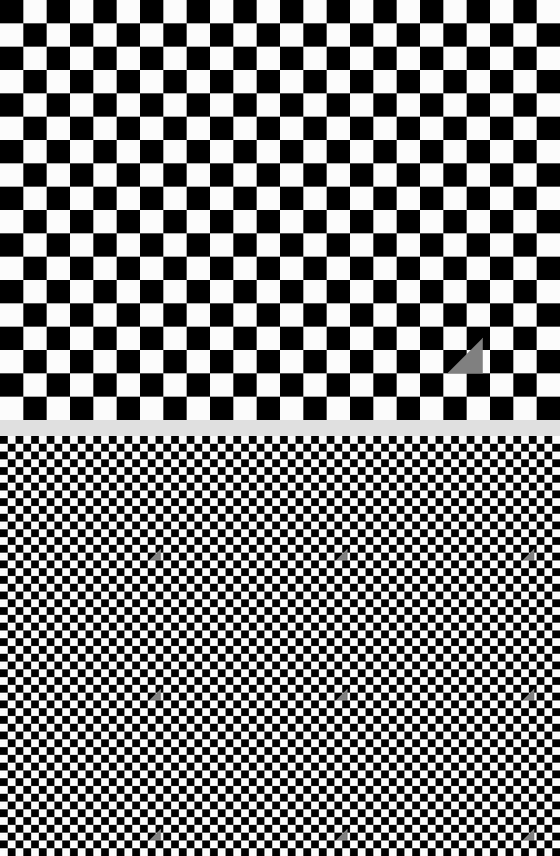
Top: one tile. Bottom: repeated 3 by 3.
Give the GLSL for this pattern, as a Shadertoy shader.

```glsl
// Black and white checkerboard, 24 cells across and 18 down, with one small
// grey right triangle near the lower right. The checks are the product of two
// smoothed square waves; even cell counts make the canvas tile without a seam.

// Signed distance to the nearest cell edge on each axis, negative in even cells
vec2 edgeDistance(vec2 cell) {
    return abs(mod(cell + 0.5, 2.0) - 1.0) - 0.5;
}

// Right triangle with its square corner at the lower right, legs along the axes
float triangleDistance(vec2 p, float leg) {
    return max(max(p.x, -p.y), (p.y - p.x - leg) * 0.7071);
}

void mainImage(out vec4 fragColor, in vec2 fragCoord) {
    vec2 cellCount = vec2(24.0, 18.0);
    vec2 cell = fragCoord / iResolution.xy * cellCount;
    vec2 pixel = cellCount / iResolution.xy;

    // Checks: white where both waves agree in sign
    vec2 wave = clamp(2.0 * edgeDistance(cell) / pixel, -1.0, 1.0);
    vec3 color = vec3(0.99) * (0.5 + 0.5 * wave.x * wave.y);

    // Grey triangle laid over the checks
    float d = triangleDistance(cell - vec2(20.69, 2.0), 1.52);
    float coverage = clamp(0.5 - d / max(pixel.x, pixel.y), 0.0, 1.0);
    color = mix(color, vec3(0.5), coverage);

    fragColor = vec4(color, 1.0);
}
```
